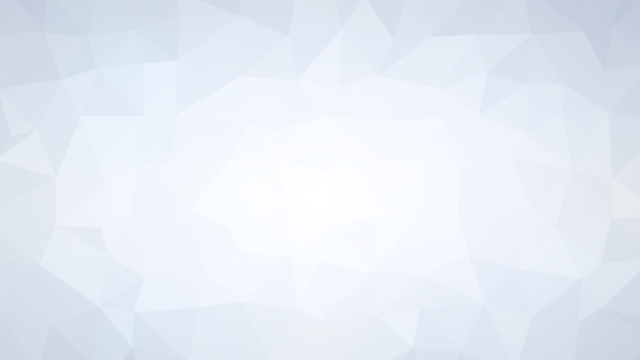
Give the GLSL for this background, as a Shadertoy shader.

```glsl
// Pale low-poly background: faceted triangles, white centre fading to blue-grey corners

const float ROWS = 7.6;                  // mesh cells over the canvas height
const float JITTER = 0.66;               // vertex displacement, in cells
const vec2 GLOW_CENTER = vec2(0.5, 0.46);

const vec3 WHITE = vec3(0.994, 0.998, 1.0);
const vec3 ICE   = vec3(0.971, 0.982, 0.999);
const vec3 PALE  = vec3(0.936, 0.956, 0.990);
const vec3 MIST  = vec3(0.893, 0.920, 0.962);
const vec3 HAZE  = vec3(0.853, 0.882, 0.925);
const vec3 SLATE = vec3(0.770, 0.807, 0.865);

float hash(vec2 p) {
    return fract(sin(dot(p, vec2(127.1, 311.7))) * 43758.5453);
}

// Mesh vertex belonging to a grid corner
vec2 meshVertex(vec2 id) {
    vec2 offset = vec2(hash(id), hash(id + 57.3)) - 0.5;
    return id + JITTER * offset;
}

// Signed distance to the line a-b, positive on its left
float edgeDistance(vec2 p, vec2 a, vec2 b) {
    vec2 e = b - a;
    vec2 q = p - a;
    return (e.x * q.y - e.y * q.x) / length(e);
}

// Smooth coverage of a counter-clockwise triangle
float triangleMask(vec2 p, vec2 a, vec2 b, vec2 c, float blur) {
    float d = min(edgeDistance(p, a, b), min(edgeDistance(p, b, c), edgeDistance(p, c, a)));
    return smoothstep(-blur, blur, d);
}

// Soft elliptical spot
float spot(vec2 uv, vec2 center, vec2 size) {
    vec2 q = (uv - center) / size;
    return exp(-dot(q, q));
}

// Radial ramp with faint local tints
vec3 backdrop(vec2 uv) {
    float r = 2.0 * length(uv - GLOW_CENTER);
    vec3 color = mix(WHITE, ICE, smoothstep(0.0, 0.38, r));
    color = mix(color, PALE, clamp((r - 0.34) / 0.28, 0.0, 1.0));
    color = mix(color, MIST, clamp((r - 0.62) / 0.25, 0.0, 1.0));
    color = mix(color, HAZE, clamp((r - 0.87) / 0.20, 0.0, 1.0));
    color = mix(color, SLATE, clamp((r - 1.07) / 0.34, 0.0, 1.0));

    // Warm grey at the sides and bottom, cool blue on the left
    color += vec3(0.016, 0.006, -0.014) * spot(uv, vec2(0.98, 0.45), vec2(0.13, 0.16));
    color += vec3(0.012, 0.006, -0.010) * spot(uv, vec2(0.03, 0.46), vec2(0.13, 0.18));
    color += vec3(0.018, 0.014, -0.008) * spot(uv, vec2(0.51, 0.03), vec2(0.10, 0.12));
    color += vec3(-0.012, 0.008, 0.012) * spot(uv, vec2(0.19, 0.84), vec2(0.12, 0.20));
    color += vec3(-0.012, 0.004, 0.008) * spot(uv, vec2(0.20, 0.06), vec2(0.08, 0.11));
    color -= vec3(0.022, 0.018, 0.014) * spot(uv, vec2(0.97, 0.92), vec2(0.13, 0.22));
    return color;
}

// Facet colour: mostly flat, with a slight gradient and a random shade
vec3 facetColor(vec2 p, vec2 middle, float seed, vec2 cells) {
    vec2 uv = mix(middle, p, 0.4) / cells;
    float r = 2.0 * length(uv - GLOW_CENTER);
    float shade = (seed - 0.5) * mix(0.006, 0.034, smoothstep(0.1, 1.0, r));
    return backdrop(uv) + shade * vec3(1.1, 1.0, 0.7);
}

// Adds one facet, weighted by its coverage, to the running sum
void addFacet(inout vec4 sum, vec2 p, vec2 a, vec2 b, vec2 c, float seed, vec2 cells, float blur) {
    float mask = triangleMask(p, a, b, c, blur);
    if (mask > 0.0) {
        sum += mask * vec4(facetColor(p, (a + b + c) / 3.0, seed, cells), 1.0);
    }
}

void mainImage(out vec4 fragColor, in vec2 fragCoord) {
    vec2 cells = ROWS * vec2(iResolution.x / iResolution.y, 1.0);
    vec2 p = fragCoord / iResolution.xy * cells;
    float blur = 0.8 * ROWS / iResolution.y;
    vec4 sum = vec4(backdrop(p / cells), 1.0) * 0.001;

    // Split each nearby quad along its shorter diagonal
    for (int y = -1; y <= 1; y++) {
        for (int x = -1; x <= 1; x++) {
            vec2 id = floor(p) + vec2(float(x), float(y));
            vec2 a = meshVertex(id);
            vec2 b = meshVertex(id + vec2(1.0, 0.0));
            vec2 c = meshVertex(id + vec2(1.0, 1.0));
            vec2 d = meshVertex(id + vec2(0.0, 1.0));
            float seed1 = hash(id + 11.9);
            float seed2 = hash(id + 83.4);
            if (distance(a, c) < distance(b, d)) {
                addFacet(sum, p, a, b, c, seed1, cells, blur);
                addFacet(sum, p, a, c, d, seed2, cells, blur);
            } else {
                addFacet(sum, p, a, b, d, seed1, cells, blur);
                addFacet(sum, p, b, c, d, seed2, cells, blur);
            }
        }
    }
    fragColor = vec4(clamp(sum.rgb / sum.a, 0.0, 1.0), 1.0);
}
```
